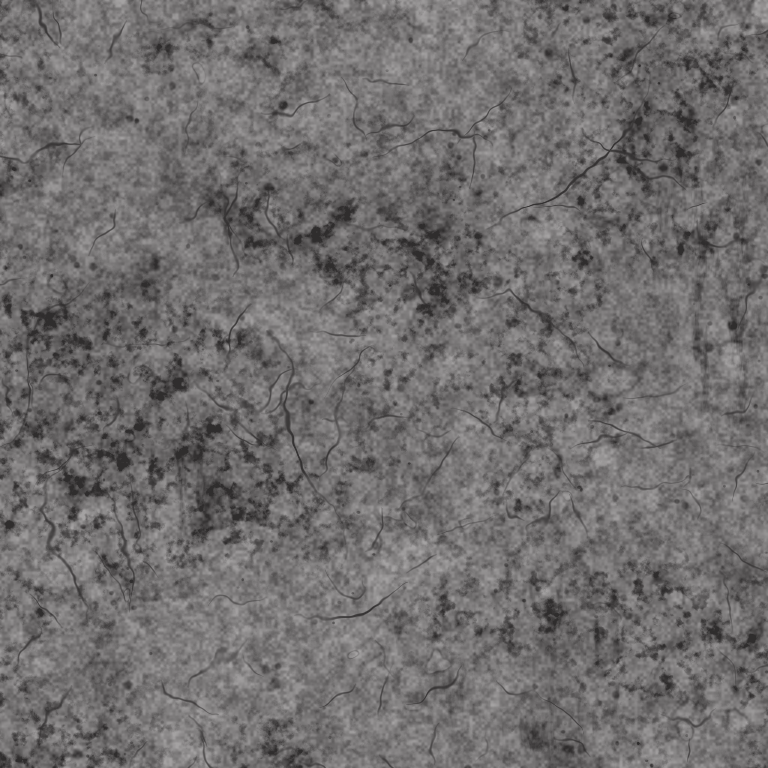
Give the GLSL for this texture, as a WebGL 1 fragment shader.

```glsl
precision highp float;
uniform vec2 u_resolution;

float hash(vec2 p) {
  vec3 q = fract(vec3(p.xyx) * 0.1031);
  q += dot(q, q.yzx + 33.33);
  return fract((q.x + q.y) * q.z);
}

vec2 hash2(vec2 p) {
  return vec2(hash(p), hash(p + 71.7));
}

float noise(vec2 p) {
  vec2 i = floor(p), f = fract(p);
  f = f * f * (3.0 - 2.0 * f);
  return mix(mix(hash(i), hash(i + vec2(1, 0)), f.x),
             mix(hash(i + vec2(0, 1)), hash(i + 1.0), f.x), f.y);
}

float fbm(vec2 p) {
  float sum = 0.0, amp = 0.52;
  for (int i = 0; i < 5; i++) {
    sum += amp * noise(p);
    p = mat2(1.6, 1.2, -1.2, 1.6) * p + 17.3;
    amp *= 0.5;
  }
  return sum;
}

vec2 warp(vec2 p, float freq) {
  return vec2(noise(p * freq + 3.1), noise(p * freq + 57.9)) - 0.5;
}

// Tapered, bent hairlines, at most one per grid cell
float cracks(vec2 p, float scale, float density, float width, float seed) {
  vec2 q = p * scale, cell = floor(q);
  float soft = 1.1 / u_resolution.y, ink = 0.0;
  for (int y = -1; y <= 1; y++) {
    for (int x = -1; x <= 1; x++) {
      vec2 id = cell + vec2(x, y) + seed;
      vec2 a = hash2(id), b = hash2(id + 23.0), c = hash2(id + 47.0);
      vec2 d = q - (id - seed) - 0.25 - 0.5 * a;
      float angle = b.x * 6.2832;
      d = mat2(cos(angle), -sin(angle), sin(angle), cos(angle)) * d;
      float halfLength = mix(0.25, 0.75, b.y);
      d.y += (c.x - 0.5) * d.x * d.x;
      float along = abs(d.x) / halfLength;
      float dist = length(vec2(max(abs(d.x) - halfLength, 0.0), d.y)) / scale;
      float w = width * (1.0 - 0.7 * min(along * along, 1.0));
      float line = 1.0 - smoothstep(max(w - soft, 0.0), w + soft, dist);
      line *= 1.0 - 0.6 * smoothstep(0.4, 1.0, along);
      ink = max(ink, line * step(c.y, density));
    }
  }
  return ink;
}

// Rounded spots: x is the filled body, y is the rim
vec2 spots(vec2 p, float scale, float density, float seed) {
  vec2 q = p * scale, cell = floor(q), result = vec2(0.0);
  for (int y = -1; y <= 1; y++) {
    for (int x = -1; x <= 1; x++) {
      vec2 id = cell + vec2(x, y) + seed;
      vec2 a = hash2(id), b = hash2(id + 31.0);
      float radius = mix(0.1, 0.42, b.x * b.x);
      float d = length((q - (id - seed) - a) * vec2(1.0, 0.8 + 0.5 * a.x)) / radius;
      float rim = smoothstep(0.75, 1.0, d) * (1.0 - smoothstep(1.0, 1.35, d));
      vec2 spot = vec2(1.0 - smoothstep(0.4, 1.1, d), rim);
      result = max(result, spot * step(b.y, density));
    }
  }
  return result;
}

void main() {
  vec2 p = gl_FragCoord.xy / u_resolution.y;
  vec2 bent = p + 0.05 * warp(p, 9.0) + 0.022 * warp(p, 32.0) + 0.006 * warp(p, 95.0);

  // Cloudy cement and fine grain
  float tone = 0.488 + 0.17 * (fbm(bent * 7.0) - 0.5);
  tone += 0.19 * (fbm(p * 45.0) - 0.5);
  tone += 0.14 * (noise(p * 256.0) - 0.5) + 0.09 * (noise(p * 150.0 + 9.0) - 0.5);

  // Grimy patches broken into grit and upright streaks
  float grime = smoothstep(0.4, 0.72, fbm(bent * 5.5 + 40.0));
  float grit = smoothstep(0.48, 0.8, fbm(p * 95.0 + 11.0));
  float blots = smoothstep(0.5, 0.8, fbm(bent * 34.0 + 31.0));
  float streaks = smoothstep(0.52, 0.85, fbm((p + 0.006 * warp(p, 40.0)) * vec2(85.0, 22.0) + 80.0));
  float streakArea = smoothstep(0.45, 0.7, fbm(p * 3.0 + 25.0));
  tone -= grit * (0.07 + 0.16 * grime) + 0.025 * grime;
  tone -= blots * (0.05 + 0.1 * grime) * (0.5 + noise(p * 170.0));
  tone -= 0.16 * streaks * streakArea;

  // Pale pebbles with worn rims, and dark pits
  vec2 pebbles = spots(bent, 13.0, 0.4, 5.0);
  float wear = smoothstep(0.4, 0.75, noise(p * 28.0 + 6.0));
  tone += 0.05 * pebbles.x - 0.09 * pebbles.y * wear;
  tone -= 0.17 * spots(p, 45.0, 0.3, 90.0).x * wear;

  // Long cracks, short cracks and hairlines
  float fade = 0.5 + 0.5 * smoothstep(0.2, 0.6, noise(p * 22.0 + 70.0));
  float ink = 0.95 * cracks(bent, 3.4, 0.38, 0.0021, 12.0);
  ink = max(ink, 0.85 * cracks(bent + 0.37, 8.0, 0.3, 0.0017, 140.0));
  ink = max(ink, 0.7 * cracks(bent + 0.71, 17.0, 0.3, 0.0013, 260.0));
  tone = mix(tone, 0.19, ink * fade);

  tone = clamp(tone, 0.18, 0.64);
  gl_FragColor = vec4(tone + vec3(0.005, -0.004, -0.003), 1.0);
}
```
